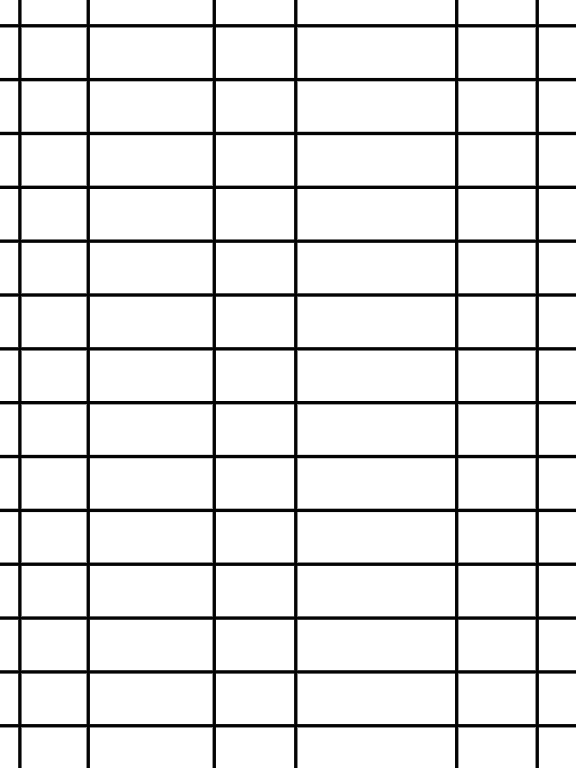
This pattern is drawn by a WebGL 2 fragment shader. Its source:

```glsl
#version 300 es
precision highp float;
// Ruled table: evenly spaced black rows crossed by six unevenly spaced
// column rules on white. Rows repeat with fract, columns come from a short
// list of positions, and the nearest line gives the antialiased ink.

uniform vec2 u_resolution;
out vec4 fragColor;

// Distance to the nearest row line, in canvas heights
float rowDistance(float y) {
    float spacing = 0.07011;
    return abs(fract((y - 0.0550) / spacing + 0.5) - 0.5) * spacing;
}

// Distance to the nearest column rule, in canvas widths
float columnDistance(float x) {
    float rules[6] = float[6](0.0345, 0.1532, 0.3720, 0.5135, 0.7929, 0.9327);
    float nearest = 1.0;
    for (int i = 0; i < 6; i++) {
        nearest = min(nearest, abs(x - rules[i]));
    }
    return nearest;
}

void main() {
    vec2 uv = gl_FragCoord.xy / u_resolution;
    float aspect = u_resolution.x / u_resolution.y;
    float pixel = 1.0 / u_resolution.y;

    // Both line sets share one width, measured in canvas heights
    float lineDistance = min(rowDistance(uv.y), columnDistance(uv.x) * aspect);
    float ink = clamp((0.0022 - lineDistance) / pixel + 0.5, 0.0, 1.0);

    vec3 paper = vec3(1.0);
    vec3 black = vec3(0.01);
    fragColor = vec4(mix(paper, black, ink), 1.0);
}
```
